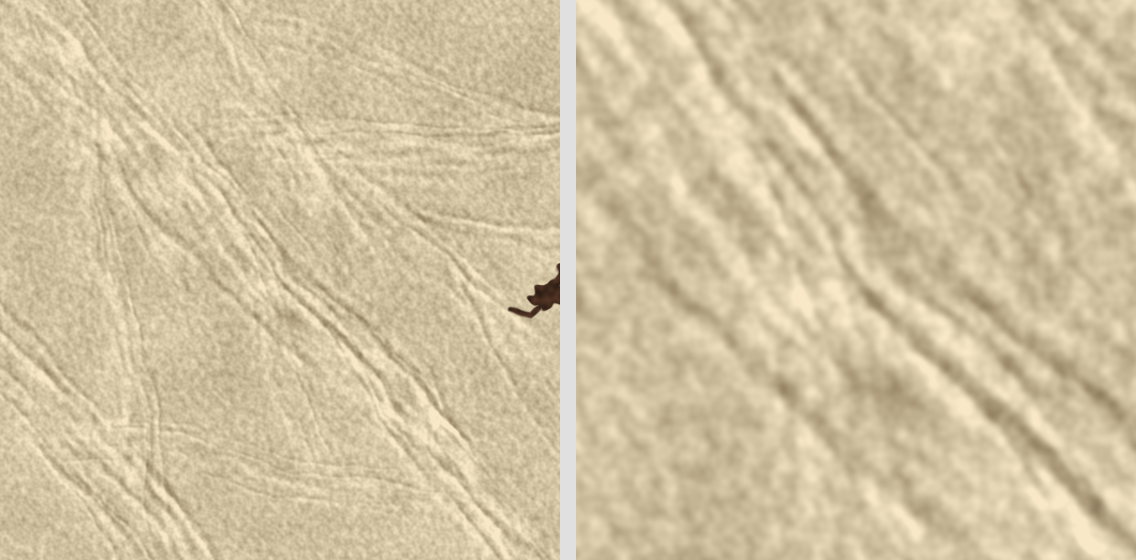
Left, the full canvas; right, a detail of the centre.
Write a WebGL 2 fragment shader that draws this texture.

```glsl
#version 300 es
precision highp float;
// Pale crumpled hide: fine grain, bundles of raking-lit creases, one dark fleck.

#define BASE_TONE 0.813
#define GRAIN_AMOUNT 0.128
#define GRAIN_SCALE 78.0
#define MOTTLE_AMOUNT 0.055
#define CREASE_DEPTH 0.34
#define CREASE_WIDTH 0.0066
#define WRINKLE_AMOUNT 0.22
#define FOLD_GLOW 0.022
#define BUNDLES 15
#define STRANDS 6
#define MAIN_HEADING -0.82

uniform vec2 u_resolution;
out vec4 outColor;

vec2 hash2(vec2 p) {
  vec3 q = fract(p.xyx * vec3(0.1031, 0.1030, 0.0973));
  q += dot(q, q.yzx + 33.33);
  return fract((q.xx + q.yz) * q.zy);
}

float corner(vec2 cell, vec2 toPoint) {
  float angle = 6.2832 * hash2(cell + 57.0).x;
  return dot(vec2(cos(angle), sin(angle)), toPoint);
}

float gradientNoise(vec2 p) {
  vec2 i = floor(p), f = p - i;
  vec2 s = f * f * f * (f * (f * 6.0 - 15.0) + 10.0);
  vec2 e = vec2(1.0, 0.0);
  float low = mix(corner(i, f), corner(i + e, f - e), s.x);
  float high = mix(corner(i + e.yx, f - e.yx), corner(i + e.xx, f - e.xx), s.x);
  return mix(low, high, s.y);
}

// Coordinates along and across a heading
vec2 align(vec2 p, float heading) {
  vec2 dir = vec2(cos(heading), sin(heading));
  return vec2(dot(p, dir), dot(p, vec2(-dir.y, dir.x)));
}

// Short fibres: upright and slanted octaves over a finer one
float grain(vec2 p) {
  vec2 fibre = align(p, MAIN_HEADING) * vec2(0.6, 1.15);
  float upright = gradientNoise(p * vec2(1.1, 0.75) * GRAIN_SCALE);
  float slanted = gradientNoise(fibre * GRAIN_SCALE * 1.3 + 31.0);
  float fine = gradientNoise(p * GRAIN_SCALE * 2.0 + 73.0);
  return 0.7 * upright + 0.75 * slanted + 0.55 * fine;
}

// Light and dark flanks of all creases, plus the wrinkles around them
float creases(vec2 p) {
  float tone = 0.0;
  float bend = 0.010 * gradientNoise(p * 13.0) + 0.003 * gradientNoise(p * 42.0);
  for (int i = 0; i < BUNDLES; i++) {
    float id = float(i);
    float size = 1.0 / (1.0 + 0.22 * id);
    float spread = mix(0.016, 0.075, size);
    float halfLength = mix(0.18, 0.85, size);
    vec2 center = fract(vec2(0.42, 0.60) + id * vec2(0.7549, 0.5698));
    float heading = i % 3 == 2 ? -0.10 : MAIN_HEADING;
    if (i % 7 == 5) heading = -1.42;
    if (i > 0) heading += 0.45 * (hash2(vec2(id, 4.0)).x - 0.5);

    vec2 q = align(p - center, heading);
    if (abs(q.y) > spread + 0.14 || abs(q.x) > halfLength) continue;
    float ends = 1.0 - smoothstep(0.55, 1.0, abs(q.x) / halfLength);
    q.y += 0.05 * gradientNoise(vec2(q.x * 2.6, id * 7.3 + 0.5)) + bend;

    float fold = ends * exp(-q.y * q.y / (spread * spread));
    float wrinkle = gradientNoise(q * vec2(13.0, 64.0) + id * 11.0);
    tone += fold * mix(0.45, 1.0, size) * (WRINKLE_AMOUNT * wrinkle + FOLD_GLOW);

    for (int j = 0; j < STRANDS; j++) {
      vec2 key = vec2(id + 3.0, float(j) + 17.0);
      vec2 rnd = hash2(key), shape = hash2(key + 91.0);
      float track = dot(key, vec2(5.37, 9.71));
      float d = q.y - spread * (2.0 * rnd.x - 1.0) - 0.12 * (rnd.y - 0.5) * q.x;
      d += 0.014 * gradientNoise(vec2(q.x * 7.0, track));
      float width = CREASE_WIDTH * mix(0.65, 1.4, shape.x * shape.x);
      float x = d / width;
      if (abs(x) > 3.0) continue;
      float press = smoothstep(-0.36, 0.26, gradientNoise(vec2(q.x * 4.5, track + 40.3)));
      float depth = CREASE_DEPTH * mix(0.3, 1.0, size) * mix(0.4, 1.0, shape.y);
      tone -= depth * press * ends * x * exp(-x * x);
    }
  }
  // Crossing creases press together instead of adding up without limit
  return 0.2 * tone / sqrt(0.04 + 0.6 * tone * tone);
}

float capsule(vec2 p, vec2 a, vec2 b, float radius) {
  vec2 ab = b - a;
  return length(p - a - ab * clamp(dot(p - a, ab) / dot(ab, ab), 0.0, 1.0)) - radius;
}

// Ragged dark fleck with a thin stalk, cut by the right edge
float fleck(vec2 p) {
  float ragged = 0.018 * gradientNoise(p * 48.0);
  float body = capsule(p, vec2(0.969, 0.468), vec2(0.999, 0.474), 0.019);
  body = min(body, capsule(p, vec2(0.985, 0.475), vec2(1.005, 0.520), 0.010));
  float stalk = capsule(p, vec2(0.911, 0.448), vec2(0.948, 0.437), 0.005);
  stalk = min(stalk, capsule(p, vec2(0.948, 0.437), vec2(0.972, 0.460), 0.005));
  return 1.0 - smoothstep(-0.0025, 0.0025, min(body + ragged, stalk + 0.2 * ragged));
}

// Warm ramp from crease shadow to lit ridge
vec3 hideColor(float tone) {
  vec3 shadow = vec3(0.58, 0.51, 0.39);
  vec3 middle = vec3(0.80, 0.745, 0.615);
  vec3 ridge = vec3(0.92, 0.86, 0.73);
  vec3 dark = mix(shadow, middle, clamp((tone - 0.58) / 0.22, -0.3, 1.0));
  return mix(dark, ridge, clamp((tone - 0.80) / 0.12, 0.0, 1.45));
}

void main() {
  vec2 p = gl_FragCoord.xy / u_resolution;
  float mottle = gradientNoise(p * 3.1 + 8.0) + gradientNoise(p * 11.0 + 20.0);
  float tone = BASE_TONE + MOTTLE_AMOUNT * mottle + GRAIN_AMOUNT * grain(p) + creases(p);
  vec3 stain = vec3(0.25, 0.16, 0.11) * (1.0 + 0.6 * gradientNoise(p * 70.0));
  outColor = vec4(mix(hideColor(tone), stain, fleck(p)), 1.0);
}
```
